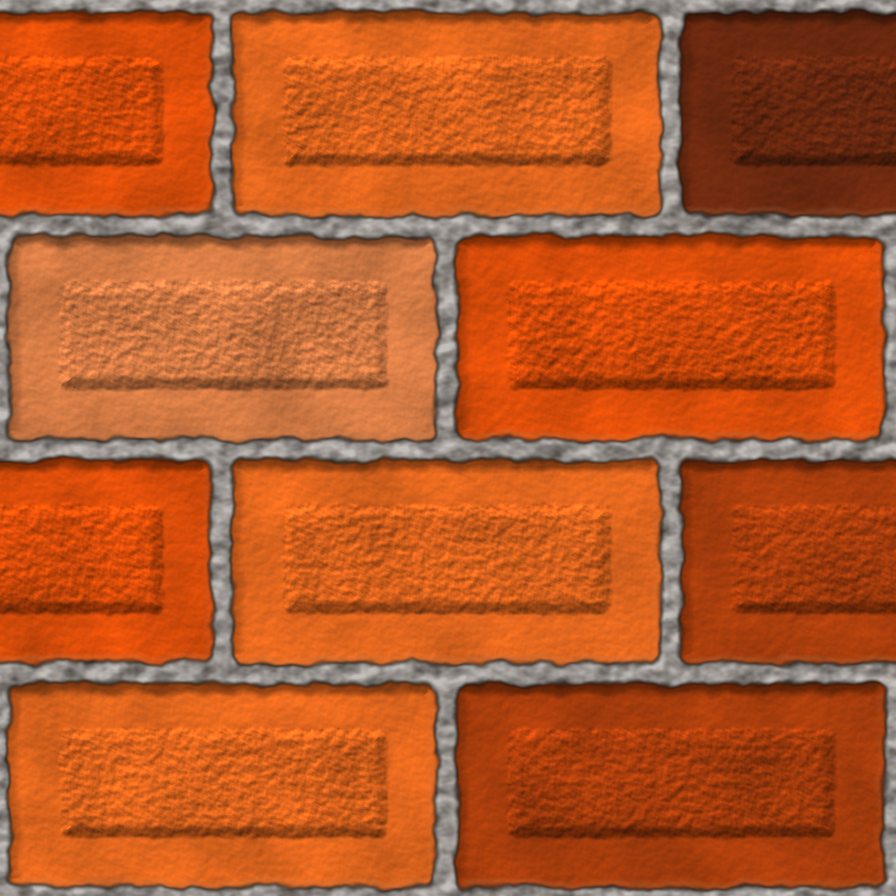
Give the GLSL for this texture, as a Shadertoy shader.

```glsl
const vec2 GRID = vec2(2.0, 4.0);             // bricks across and down
const vec2 SHIFT = vec2(0.0018, 0.002);
const vec2 BRICK_HALF = vec2(0.238, 0.1133);
const vec2 PANEL_HALF = vec2(0.184, 0.062);
const vec2 PANEL_OFFSET = vec2(0.001, 0.003);
const float CORNER = 0.011;
const float CHIPPING = 0.007;
const float GRAIN_FREQ = 105.0;
const float MORTAR_FREQ = 42.0;
const vec2 LIGHT = vec2(-0.4, 0.92);          // towards the light

const vec3 MORTAR_DARK = vec3(0.34, 0.32, 0.30);
const vec3 MORTAR_LIGHT = vec3(0.71, 0.69, 0.67);
const vec3 DUST = vec3(0.80, 0.50, 0.32);
const vec3 CLAY[5] = vec3[5](
    vec3(0.88, 0.40, 0.12),    // orange
    vec3(0.85, 0.30, 0.04),    // red orange
    vec3(0.83, 0.48, 0.27),    // pale
    vec3(0.66, 0.24, 0.05),    // rust
    vec3(0.42, 0.16, 0.06));   // burnt
// Clay of each brick, three per course from the bottom up
const int FIRING[12] = int[12](0, 3, 0,  1, 0, 3,  2, 1, 2,  1, 0, 4);

vec2 hashGradient(vec2 cell) {
    float a = fract(sin(dot(cell, vec2(127.1, 311.7))) * 43758.5);
    return vec2(cos(6.2832 * a), sin(6.2832 * a));
}

float gradientNoise(vec2 p) {
    vec2 i = floor(p), f = p - i;
    vec2 u = f * f * f * (f * (f * 6.0 - 15.0) + 10.0);
    vec2 e = vec2(1.0, 0.0);
    float a = dot(hashGradient(i), f);
    float b = dot(hashGradient(i + e.xy), f - e.xy);
    float c = dot(hashGradient(i + e.yx), f - e.yx);
    float d = dot(hashGradient(i + e.xx), f - e.xx);
    return mix(mix(a, b, u.x), mix(c, d, u.x), u.y);
}

float fbm(vec2 p) {
    float sum = 0.0, amp = 1.0;
    for (int i = 0; i < 3; i++) {
        sum += amp * gradientNoise(p);
        p = mat2(1.6, 1.2, -1.2, 1.6) * p + 7.3;
        amp *= 0.5;
    }
    return sum;
}

// Bump shading: positive where the surface faces the light
float relief(vec2 p) {
    return fbm(p) - fbm(p + 0.4 * LIGHT);
}

// Rounded box: x is the signed distance, yz the outward normal
vec3 roundBox(vec2 p, vec2 halfSize, float radius) {
    vec2 w = abs(p) - halfSize + radius;
    vec2 s = vec2(p.x < 0.0 ? -1.0 : 1.0, p.y < 0.0 ? -1.0 : 1.0);
    float inside = max(w.x, w.y);
    vec2 outer = max(w, 0.0);
    float len = length(outer);
    vec2 axis = w.x > w.y ? vec2(1.0, 0.0) : vec2(0.0, 1.0);
    vec2 n = inside > 0.0 ? outer / max(len, 1e-5) : axis;
    return vec3((inside > 0.0 ? len : inside) - radius, s * n);
}

vec3 mortarColor(vec2 uv, float d) {
    float bumps = relief(uv * MORTAR_FREQ * vec2(0.8, 1.1));
    float tone = 0.69 + 0.75 * bumps + 0.25 * fbm(uv * 30.0 + 19.0);
    vec3 col = mix(MORTAR_DARK, MORTAR_LIGHT, clamp(tone, 0.0, 1.15));
    return col * mix(0.72, 1.0, smoothstep(0.0, 0.006, d));
}

vec3 brickColor(vec2 uv, vec2 q, vec3 clay, vec3 rim) {
    // Mottled firing and surface grain
    float mottle = fbm(uv * 11.0 + 3.0);
    float grain = relief(uv * GRAIN_FREQ * vec2(0.8, 1.0));
    vec3 panel = roundBox(q - PANEL_OFFSET, PANEL_HALF, CORNER);
    float pd = panel.x + 0.003 * gradientNoise(uv * 70.0);
    float onPanel = 1.0 - smoothstep(-0.004, 0.002, pd);
    float shade = 1.0 + 0.17 * mottle + grain * mix(0.10, 0.34, onPanel);
    shade *= mix(1.0, 0.93, onPanel);

    // Raised panel bevel
    float bevel = smoothstep(-0.018, -0.009, pd) * onPanel;
    float lit = dot(panel.yz, LIGHT);
    shade *= 1.0 + bevel * (lit > 0.0 ? 0.17 : 0.36) * lit;

    // Sunken rim: shadow above, dusty highlight below
    float rimLit = -dot(rim.yz, LIGHT);
    float shadow = smoothstep(-0.016, -0.005, rim.x) * max(-rimLit, 0.0);
    float dust = smoothstep(-0.011, -0.004, rim.x) * max(rimLit, 0.0);
    shade *= 1.0 - 0.42 * shadow;
    return mix(clay * shade, DUST * mix(0.6, 1.0, clay.r), 0.32 * dust);
}

void mainImage(out vec4 fragColor, in vec2 fragCoord) {
    vec2 uv = fragCoord / iResolution.xy;

    // Running bond: every second course slides by half a brick
    vec2 g = (uv + SHIFT) * GRID;
    float course = floor(g.y);
    g.x += 0.5 * mod(course, 2.0);
    vec2 id = floor(g);
    vec2 q = (g - id - 0.5) / GRID;
    int brick = int(mod(id.y, 4.0)) * 3 + int(mod(id.x, 3.0));

    // Chipped outline
    vec3 rim = roundBox(q, BRICK_HALF, CORNER);
    rim.x += CHIPPING * gradientNoise(uv * 36.0) + 0.002 * gradientNoise(uv * 90.0);

    float edge = max(0.0018, 1.0 / iResolution.y);
    vec3 col = mix(brickColor(uv, q, CLAY[FIRING[brick]], rim),
                   mortarColor(uv, rim.x), smoothstep(-edge, edge, rim.x));
    // Dark crevice between clay and mortar
    col *= 1.0 - 0.36 * exp(-pow(rim.x / 0.0024, 2.0));
    fragColor = vec4(clamp(col, 0.0, 1.0), 1.0);
}
```
